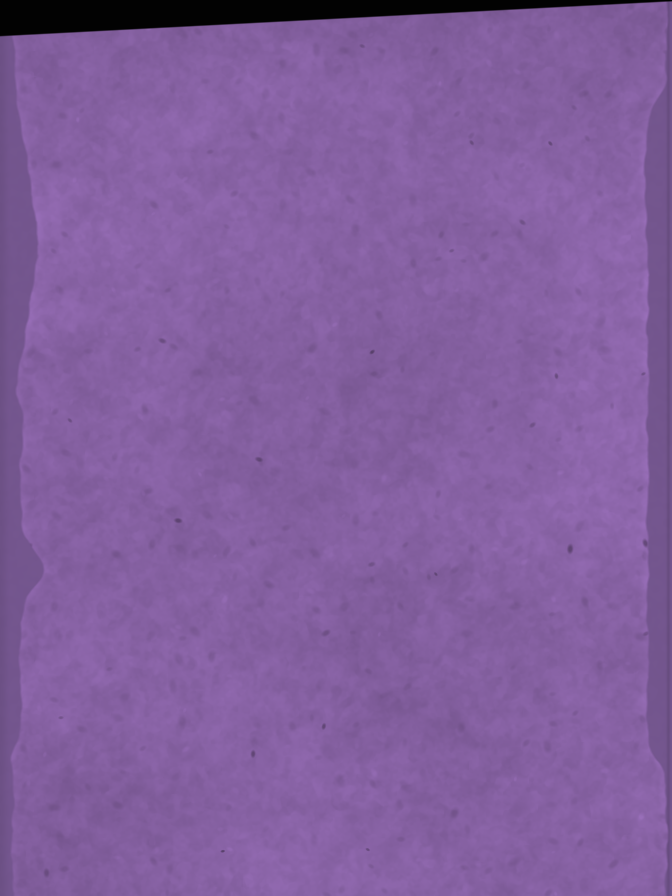
A Shadertoy shader for this texture:

```glsl
const vec3 SHEET = vec3(0.522, 0.378, 0.633);
const vec3 BACKING = vec3(0.452, 0.335, 0.556);
const vec3 VOID_BLACK = vec3(0.008);

vec3 hash3(vec2 cell) {
    vec3 q = fract(cell.xyx * vec3(0.1031, 0.1030, 0.0973));
    q += dot(q, q.yzx + 33.33);
    return fract((q.xxy + q.yzz) * q.zyx);
}

vec2 rotate(vec2 v, float angle) {
    float c = cos(angle), s = sin(angle);
    return vec2(c * v.x - s * v.y, s * v.x + c * v.y);
}

// Blended cells, each stretched along its own direction; about -0.5 to 0.5
float flakes(vec2 p, float scale, float stretch) {
    p *= scale;
    vec2 base = floor(p);
    float sum = 0.0, total = 0.0;
    for (int j = -1; j <= 1; j++)
    for (int i = -1; i <= 1; i++) {
        vec2 cell = base + vec2(i, j);
        vec3 h = hash3(cell + scale);
        vec2 d = rotate(p - cell - h.xy, 6.2832 * h.z);
        d *= vec2(1.0 / stretch, stretch);
        float weight = exp(-5.0 * dot(d, d)) + 1e-4;
        sum += weight * (hash3(cell + scale + 71.0).x - 0.5);
        total += weight;
    }
    return sum / total;
}

// Scattered soft dots, present in a given share of the cells
float specks(vec2 p, float scale, float share, float radius) {
    vec2 cell = floor(p * scale);
    vec3 h = hash3(cell + scale * 3.0);
    vec3 g = hash3(cell + scale * 7.0);
    vec2 d = (p * scale - cell - mix(vec2(0.2), vec2(0.8), h.xy)) / scale;
    d = rotate(d, 6.2832 * g.x) * vec2(0.75, 1.2);
    float size = radius * mix(0.6, 1.3, g.y);
    float dot_ = 1.0 - smoothstep(0.3 * size, 1.4 * size, length(d));
    return dot_ * step(h.z, share) * mix(0.4, 1.0, g.z);
}

float bump(float t, float centre, float width) {
    float d = (t - centre) / width;
    return exp(-d * d);
}

float glow(vec2 p, vec2 centre, vec2 size) {
    vec2 d = (p - centre) / size;
    return exp(-dot(d, d));
}

float plateau(float t, float low, float high, float soft) {
    return smoothstep(low - soft, low + soft, t)
         * (1.0 - smoothstep(high - soft, high + soft, t));
}

float ragged(float t, float phase) {
    return 0.0010 * sin(61.0 * t + phase) + 0.0007 * sin(173.0 * t + 2.0 * phase)
         + 0.0016 * flakes(vec2(phase, t), 110.0, 1.0);
}

float leftEdge(float t) {
    return 0.014 + 0.009 * plateau(t, 0.17, 0.55, 0.02)
         + 0.027 * bump(t, 0.73, 0.125) + 0.027 * bump(t, 0.365, 0.027)
         + ragged(t, 1.3);
}

float rightEdge(float t) {
    return 0.744 - 0.021 * plateau(t, 0.15, 0.89, 0.025)
         - 0.004 * bump(t, 0.79, 0.04) + ragged(t, 4.1);
}

// Broad uneven lighting over the sheet
float lighting(vec2 p) {
    float light = 0.045 * flakes(p + 2.0, 5.0, 1.0);
    light += 0.050 * glow(p, vec2(0.70, 0.50), vec2(0.13, 0.28));
    light += 0.055 * glow(p, vec2(0.33, 0.03), vec2(0.12, 0.05));
    light += 0.045 * glow(p, vec2(0.11, 0.23), vec2(0.09, 0.08));
    light += 0.030 * glow(p, vec2(0.28, 0.73), vec2(0.30, 0.12));
    light -= 0.030 * glow(p, vec2(0.35, 0.57), vec2(0.15, 0.10));
    light -= 0.045 * glow(p, vec2(0.02, 0.06), vec2(0.16, 0.10));
    light -= 0.030 * smoothstep(0.85, 1.0, p.y);
    return light;
}

float paperGrain(vec2 p) {
    return 0.040 * flakes(p, 16.0, 1.2) + 0.055 * flakes(p, 48.0, 1.4)
         + 0.065 * flakes(p, 105.0, 1.5) + 0.035 * flakes(p, 230.0, 1.2);
}

void mainImage(out vec4 fragColor, in vec2 fragCoord) {
    vec2 p = fragCoord / iResolution.y;
    float width = iResolution.x / iResolution.y;
    p.x *= 0.75 / width;
    float pixel = 1.0 / iResolution.y;

    // Sheet with lighting, fibres and dark inclusions
    vec3 sheet = SHEET * (1.0 + lighting(p) + paperGrain(p));
    sheet *= 1.0 - 0.36 * specks(p, 9.0, 0.40, 0.0030);
    sheet *= 1.0 - 0.10 * specks(p + 0.37, 31.0, 0.35, 0.0045);
    sheet *= 1.0 + 0.07 * specks(p + 0.81, 24.0, 0.18, 0.0030);

    // Smooth backing, darker toward its outer borders
    float shade = 0.06 * smoothstep(0.012, 0.0, p.x)
                + 0.10 * bump(p.x, 0.746, 0.002);
    vec3 backing = BACKING * (1.0 - shade + 0.015 * flakes(p, 150.0, 1.0));

    // Torn sides with a faint pale rim
    float inside = min(p.x - leftEdge(p.y), rightEdge(p.y) - p.x);
    sheet *= 1.0 + 0.035 * bump(inside, 0.002, 0.004);
    float soft = max(pixel, 0.0018);
    vec3 color = mix(backing, sheet, smoothstep(-soft, soft, inside));

    // Slanted empty strip along the top
    float above = p.y - (0.9596 + 0.052 * p.x);
    color = mix(color, VOID_BLACK, smoothstep(-pixel, pixel, above));
    fragColor = vec4(color, 1.0);
}
```
